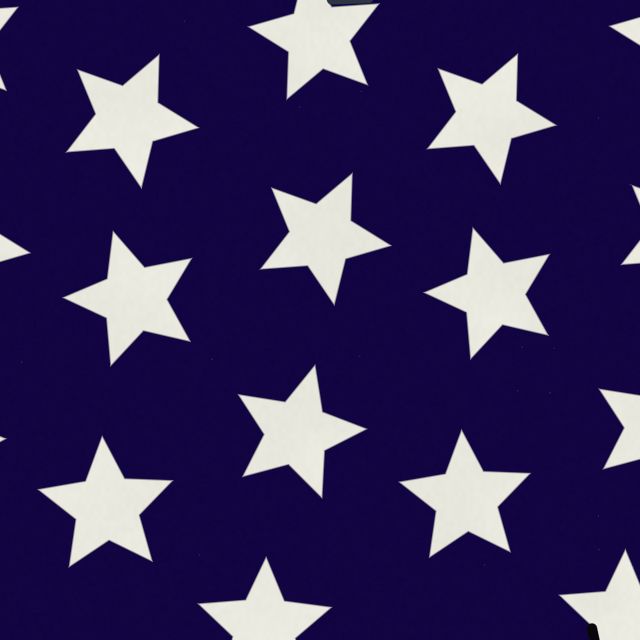
Give the GLSL for this pattern, as a Shadertoy shader.

```glsl
// Cream five-pointed stars, tilted row by row, on deep indigo cloth.

const float PI = 3.14159265;

float hash(vec2 p) {
    vec3 q = fract(p.xyx * vec3(0.1031, 0.1030, 0.0973));
    q += dot(q, q.yzx + 33.33);
    return fract((q.x + q.y) * q.z);
}

float noise(vec2 p) {
    vec2 cell = floor(p), f = fract(p);
    f = f * f * (3.0 - 2.0 * f);
    return mix(mix(hash(cell), hash(cell + vec2(1, 0)), f.x),
               mix(hash(cell + vec2(0, 1)), hash(cell + vec2(1, 1)), f.x), f.y);
}

// Signed distance to a star whose first tip points at the given angle
float star(vec2 p, float radius, float tilt) {
    float a = mod(atan(p.y, p.x) - tilt + PI / 5.0, PI / 2.5) - PI / 5.0;
    vec2 q = length(p) * vec2(cos(a), abs(sin(a)));
    vec2 tip = vec2(radius, 0.0);
    vec2 edge = 0.47 * radius * vec2(cos(PI / 5.0), sin(PI / 5.0)) - tip;
    vec2 w = q - tip;
    float t = clamp(dot(w, edge) / dot(edge, edge), 0.0, 1.0);
    return -sign(edge.x * w.y - edge.y * w.x) * length(w - edge * t);
}

float capsule(vec2 p, vec2 a, vec2 b, float radius) {
    vec2 ab = b - a;
    return length(p - a - ab * clamp(dot(p - a, ab) / dot(ab, ab), 0.0, 1.0)) - radius;
}

// Nearest star: each row repeats sideways, rising a little more lower down
float starField(vec2 p) {
    // Centre x, centre y and tilt in degrees, from the top row down
    vec3 rows[7] = vec3[7](
        vec3(0.496, 0.943, 28.0), vec3(0.201, 0.815, 64.4),
        vec3(0.503, 0.631, 64.2), vec3(0.209, 0.533, 35.0),
        vec3(0.464, 0.324, 3.0),  vec3(0.167, 0.208, 21.8),
        vec3(0.413, 0.020, 16.5));
    float d = 1.0;
    for (int i = 0; i < 7; i++) {
        for (int k = -1; k <= 1; k++) {
            float n = float(k);
            vec2 centre = rows[i].xy + n * vec2(0.564, 0.004 + 0.0022 * float(i)) - 0.0026 * n * n;
            d = min(d, star(p - centre, 0.113 - 0.005 * centre.x, radians(rows[i].z)));
        }
    }
    return d;
}

void mainImage(out vec4 fragColor, in vec2 fragCoord) {
    vec2 p = fragCoord / iResolution.y;
    float aa = max(0.8 / iResolution.y, 0.001);

    // Indigo ground with sparse faint lint
    vec3 color = vec3(0.07, 0.016, 0.257) + 0.008 * (noise(p * 220.0) - 0.5);
    vec2 cell = floor(p * 40.0);
    vec2 lint = fract(p * 40.0) - 0.2 - 0.6 * vec2(hash(cell + 7.0), hash(cell + 19.0));
    color += 0.12 * step(0.985, hash(cell)) * (1.0 - smoothstep(0.02, 0.07, length(lint)));

    // Cream cloth, softly mottled, with a thin grey edge
    float d = starField(p);
    vec3 cream = vec3(0.912, 0.912, 0.872);
    cream += 0.025 * (noise(p * 14.0) - 0.5) + 0.015 * (noise(p * vec2(160.0, 110.0)) - 0.5);
    cream = mix(cream, vec3(0.62, 0.63, 0.6), smoothstep(-0.0026, -0.0004, d));
    color = mix(color, cream, 1.0 - smoothstep(-aa, aa, d));

    // Dark marks at the top and bottom edges
    float topMark = capsule(p, vec2(0.518, 1.0), vec2(0.576, 1.002), 0.007);
    color = mix(color, vec3(0.18, 0.21, 0.26), 1.0 - smoothstep(-aa, aa, topMark));
    float lowMark = capsule(p, vec2(0.925, 0.018), vec2(0.931, -0.01), 0.008);
    color = mix(color, vec3(0.03, 0.03, 0.04), 1.0 - smoothstep(-aa, aa, lowMark));

    fragColor = vec4(color, 1.0);
}
```
